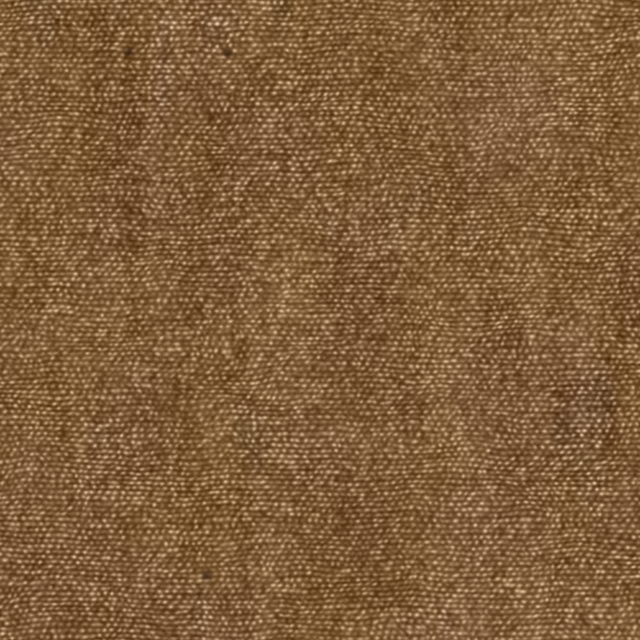
Reproduce this texture procedurally as a WebGL 1 fragment shader.

```glsl
precision highp float;
// Coarse brown plain-weave cloth: soft thread crossings staggered row by row,
// each with its own size and brightness, over wandering weft rows, faint
// vertical streaks, small greyish worn patches and rare dark specks.
uniform vec2 u_resolution;

float hash(vec2 p) {
  vec3 q = fract(vec3(p.xyx) * vec3(0.1031, 0.1030, 0.0973));
  q += dot(q, q.yzx + 33.33);
  return fract((q.x + q.y) * q.z);
}

float noise(vec2 p) {
  vec2 i = floor(p), f = fract(p);
  f = f * f * (3.0 - 2.0 * f);
  return mix(mix(hash(i), hash(i + vec2(1.0, 0.0)), f.x),
             mix(hash(i + vec2(0.0, 1.0)), hash(i + 1.0), f.x), f.y);
}

// Noise centred on zero, with two octaves.
float cloud(vec2 p) {
  return 0.6 * noise(p) + 0.4 * noise(p * 2.1 + 17.0) - 0.5;
}

// Sum of soft, slightly tilted grains on a staggered lattice.
float weave(vec2 g) {
  float sum = 0.0;
  float row = floor(g.y);
  for (int j = -1; j <= 1; j++) {
    float r = row + float(j);
    float shift = 0.5 * mod(r, 2.0) + 0.2 * (hash(vec2(r, 7.0)) - 0.5);
    float column = floor(g.x - shift);
    for (int i = -1; i <= 1; i++) {
      vec2 cell = vec2(column + float(i), r);
      vec2 jitter = vec2(hash(cell + 31.0), hash(cell + 67.0)) - 0.5;
      vec2 d = g - cell - vec2(0.5 + shift, 0.5) - jitter * vec2(0.3, 0.22);
      d.y -= (0.4 * hash(cell + 111.0) - 0.08) * d.x;
      d /= vec2(0.2 + 0.1 * hash(cell + 91.0), 0.27);
      float brightness = 0.5 + hash(cell + 130.0);
      sum += brightness * exp(-0.5 * dot(d, d));
    }
  }
  return sum;
}

// Very rare round dark spots scattered on a coarse grid.
float specks(vec2 p) {
  vec2 g = p * 7.0, cell = floor(g);
  vec2 centre = 0.25 + 0.5 * vec2(hash(cell + 211.0), hash(cell + 257.0));
  float present = step(0.965, hash(cell + 301.0));
  return present * (1.0 - smoothstep(0.01, 0.08, length(g - cell - centre)));
}

void main() {
  vec2 p = gl_FragCoord.xy / u_resolution;

  // Lattice bent by the uneven tension of the threads.
  vec2 bend = vec2(cloud(p * vec2(13.0, 20.0)), cloud(p * vec2(11.0, 14.0) + 40.0));
  vec2 lattice = p * vec2(88.0, 120.0) + bend * vec2(1.3, 1.4);

  // Gentle fading of the cloth, then variation along single threads.
  float streak = cloud(p * vec2(24.0, 2.5) + 80.0);
  float patches = cloud(p * vec2(7.0, 6.0) + 120.0);
  float weft = noise(vec2(p.x * 20.0, lattice.y)) - 0.5;
  float warp = noise(vec2(lattice.x * 2.0, p.y * 28.0) + 150.0) - 0.5;
  float fibre = noise(p * vec2(250.0, 290.0) + 9.0) - 0.5;
  float worn = smoothstep(0.16, 0.36, cloud(p * vec2(13.0, 6.0) + 190.0));

  // Dark furrows between weft rows, clearer in some places than others.
  float furrow = cos(6.2832 * lattice.y) * noise(p * vec2(12.0, 16.0) + 60.0);

  float contrast = 0.28 + 0.1 * cloud(p * 11.0 + 230.0) + 0.05 * worn;
  float tone = contrast * (weave(lattice) - 0.43);
  tone += 0.065 * streak + 0.05 * patches + 0.05 * weft;
  tone += 0.05 * warp + 0.085 * fibre - 0.03 * furrow;

  // Brown base, shifted slightly between golden and greyish tints.
  vec3 colour = vec3(0.505, 0.373, 0.234) + tone * vec3(1.0, 1.0, 0.97);
  float tint = cloud(p * vec2(9.0, 5.0) + 270.0);
  colour += tint * vec3(0.004, 0.012, -0.03);
  colour += worn * vec3(-0.004, 0.004, 0.018);

  colour = mix(colour, vec3(0.22, 0.12, 0.05), 0.75 * specks(p));
  gl_FragColor = vec4(clamp(colour, 0.0, 1.0), 1.0);
}
```
